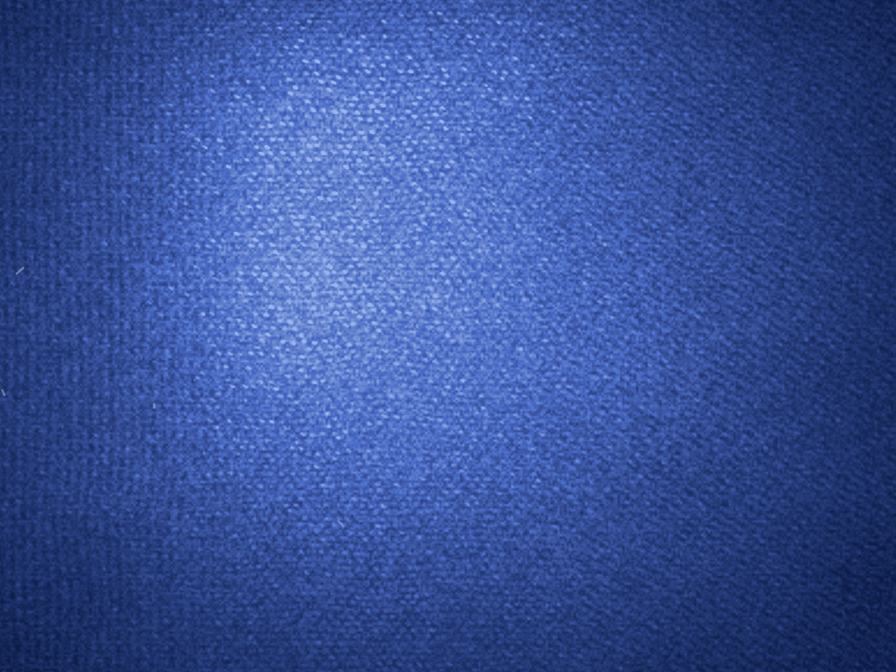
Give the GLSL for this texture, as a WebGL 1 fragment shader.

```glsl
precision highp float;
// Blue woven cloth with staggered glinting threads, lit by an uneven spot of light.
uniform vec2 u_resolution;

const vec3 NAVY = vec3(0.05, 0.11, 0.28);
const vec3 INDIGO = vec3(0.15, 0.24, 0.49);
const vec3 DENIM = vec3(0.23, 0.33, 0.63);
const vec3 COBALT = vec3(0.30, 0.44, 0.80);
const vec3 STEEL = vec3(0.37, 0.49, 0.79);
const vec3 PALE = vec3(0.60, 0.71, 0.94);
const vec3 LINT = vec3(0.72, 0.74, 0.86);
const vec2 STITCH = vec2(0.0156, 0.0100);
const float TAU = 6.2831853;

float hash(vec2 p) {
  vec3 q = fract(vec3(p.xyx) * 0.1031);
  q += dot(q, q.yzx + 33.33);
  return fract((q.x + q.y) * q.z);
}

float noise(vec2 p) {
  vec2 i = floor(p);
  vec2 f = fract(p);
  f = f * f * (3.0 - 2.0 * f);
  float low = mix(hash(i), hash(i + vec2(1.0, 0.0)), f.x);
  float high = mix(hash(i + vec2(0.0, 1.0)), hash(i + vec2(1.0, 1.0)), f.x);
  return mix(low, high, f.y);
}

float glow(vec2 p, vec2 center, vec2 size) {
  vec2 d = (p - center) / size;
  return exp(-dot(d, d));
}

// Staggered stitches: x is the raised thread, y the small glint on it.
vec2 weave(vec2 p, vec2 size) {
  vec2 q = p / size;
  q.x += 0.5 * mod(floor(q.y), 2.0);
  vec2 cell = floor(q);
  vec2 f = fract(q) - 0.5;
  vec2 jitter = vec2(hash(cell + 17.0), hash(cell + 59.0)) - 0.5;
  f -= 0.3 * jitter;
  float thread = 1.0 - smoothstep(0.12, 0.62, length(f));
  vec2 tilted = vec2(f.x, f.y + 0.45 * f.x);
  float glint = 1.0 - smoothstep(0.08, 0.38, length(tilted));
  return vec2(thread, glint * pow(hash(cell + 101.0), 2.5));
}

float ribs(vec2 p, vec2 direction, float spacing) {
  return cos(TAU * dot(p, direction) / spacing);
}

// Distance to a short straight fibre.
float fibre(vec2 p, vec2 center, float angle, float halfLength) {
  vec2 along = vec2(cos(angle), sin(angle));
  vec2 d = p - center;
  return length(d - along * clamp(dot(d, along), -halfLength, halfLength));
}

float ramp(float from, float to, float x) {
  return clamp((x - from) / (to - from), 0.0, 1.0);
}

vec3 clothColor(float light) {
  vec3 c = mix(NAVY, INDIGO, ramp(-0.08, 0.26, light));
  c = mix(c, DENIM, ramp(0.26, 0.48, light));
  c = mix(c, COBALT, ramp(0.48, 0.72, light));
  c = mix(c, STEEL, ramp(0.72, 0.82, light));
  return mix(c, PALE, ramp(0.82, 1.20, light));
}

void main() {
  vec2 p = gl_FragCoord.xy / u_resolution.y;
  float aspect = u_resolution.x / u_resolution.y;
  float across = p.x / aspect;

  // Broad light with a pale sheen at the upper left
  float sheen = 0.8 * glow(p, vec2(0.46, 0.83), vec2(0.22, 0.20));
  sheen += 0.5 * glow(p, vec2(0.42, 0.54), vec2(0.16, 0.24));
  sheen += 0.5 * glow(p, vec2(0.76, 0.92), vec2(0.24, 0.13));
  float light = 0.93 * glow(p, vec2(0.46 * aspect, 0.56), vec2(0.64, 0.57)) - 0.13;
  light += 0.27 * sheen + 0.06 * (noise(p * 7.0) - 0.5);

  // Slightly warped weave
  vec2 warp = vec2(noise(p * 9.0), noise(p * 9.0 + 41.0)) - 0.5;
  vec2 cloth = p + 0.012 * warp;
  vec2 stitch = weave(cloth, STITCH);
  float exposure = 0.5 + 0.5 * smoothstep(0.05, 0.70, light);
  float leftSide = 1.0 - smoothstep(0.10, 0.40, across);
  float rightSide = smoothstep(0.40, 0.75, across);
  float texture = (0.17 - 0.09 * max(leftSide, rightSide)) * (stitch.x - 0.42);
  texture += 0.50 * stitch.y * (0.5 + 0.7 * sheen) - 0.03;

  // Upright ribs on the left, slanted ones on the right
  texture += 0.075 * leftSide * ribs(cloth, vec2(1.0, 0.0), STITCH.x);
  texture += 0.075 * rightSide * ribs(cloth, vec2(0.5, 0.866), STITCH.y * 1.3);

  // Fine and medium grain
  texture += 0.37 * (noise(p * 290.0) - 0.5);
  texture += 0.16 * (noise(p * vec2(105.0, 135.0) + 13.0) - 0.5);
  vec3 color = clothColor(light + exposure * texture);

  // A few loose fibres
  for (int i = 0; i < 4; i++) {
    float id = float(i) + 3.0;
    vec2 spot = vec2(0.45 * aspect * hash(vec2(id, 5.0)), 0.15 + 0.45 * hash(vec2(id, 9.0)));
    float d = fibre(p, spot, 3.0 * hash(vec2(id, 21.0)), 0.002 + 0.006 * hash(vec2(id, 33.0)));
    color = mix(color, LINT, 0.5 * (1.0 - smoothstep(0.0005, 0.0028, d)));
  }
  gl_FragColor = vec4(color, 1.0);
}
```
